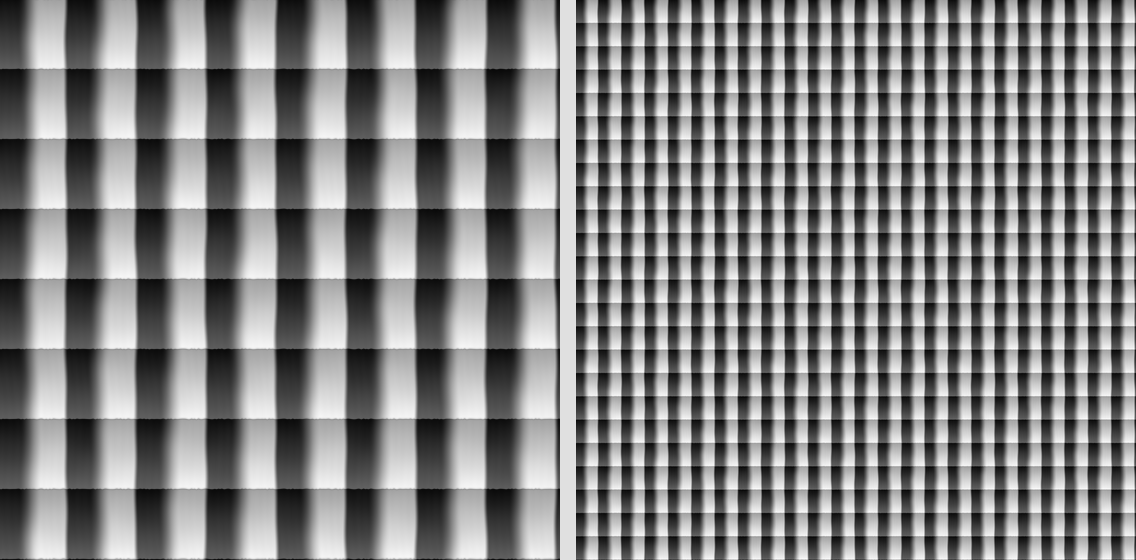
Left, the tile; right, the same tile 3 across and 3 down.
A Shadertoy shader for this pattern:

```glsl
// Eight by eight grid of grey ramps: soft light and dark columns shaded row by row.
const float TAU = 6.2831853;

// Layered sines with whole frequencies, so the result wraps; range about -1 to 1.
float waves(vec2 p, float phase) {
    p *= TAU;
    return 0.4 * sin(3.0 * p.x + 2.0 * p.y + phase)
         + 0.35 * sin(5.0 * p.x - 4.0 * p.y + 2.3 * phase)
         + 0.25 * sin(2.0 * p.x + 9.0 * p.y + 4.1 * phase);
}

// Fine ragged offset along the row edges.
float ragged(float x) {
    return sin(TAU * 61.0 * x + 2.0 * sin(TAU * 17.0 * x))
         + sin(TAU * 97.0 * x + 3.0 * sin(TAU * 23.0 * x));
}

void mainImage(out vec4 fragColor, in vec2 fragCoord) {
    vec2 uv = fragCoord / iResolution.xy;
    vec2 grid = uv * 8.0 + vec2(0.02, -0.026);

    // Columns: a wide, wandering rise and a crisp fall
    float across = fract(grid.x + 0.018 * waves(uv, 1.0));
    float rise = 0.445 + 0.03 * waves(uv, 3.7);
    float light = smoothstep(rise - 0.155, rise + 0.165, across)
                * (1.0 - smoothstep(0.925, 1.0, across));

    // Rows: a ramp that darkens upward and resets over a thin edge
    float up = fract(grid.y + 0.0025 * ragged(uv.x));
    float ramp = up - smoothstep(0.978, 1.0, up);
    float edge = abs(fract(up - 0.49) - 0.5);
    float seam = 1.0 - smoothstep(0.0, 0.028, edge);

    // Tone: both columns share the ramp
    float grey = mix(0.37, 0.96, light) - 0.33 * ramp;
    grey -= 0.09 * seam * light;

    // Wear: faint upright streaks and cloudy patches
    float streaks = sin(TAU * (43.0 * uv.x + 0.3 * sin(TAU * 3.0 * uv.y)))
                  * sin(TAU * (29.0 * uv.x + 2.0 * uv.y));
    grey += 0.006 * streaks + 0.01 * waves(uv * 2.0, 5.2);

    fragColor = vec4(vec3(clamp(grey, 0.0, 1.0)), 1.0);
}
```
